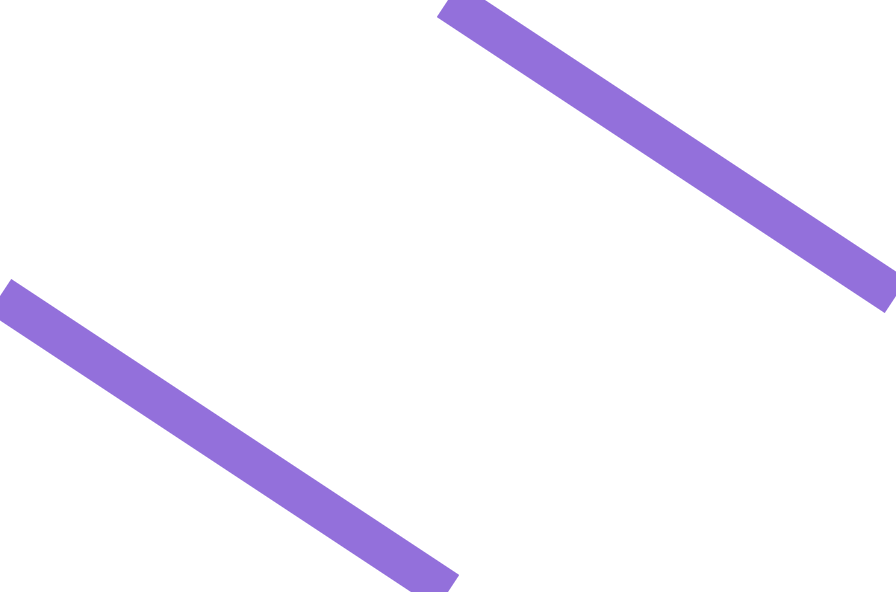
Write a Shadertoy shader that draws this background.

```glsl
const vec3 PAPER = vec3(1.0);
const vec3 PURPLE = vec3(0.576, 0.439, 0.859);
const float BAR_HALF_WIDTH = 0.0345; // in canvas heights

// Signed distance to a flat-ended bar running from a to b
float barDistance(vec2 p, vec2 a, vec2 b, float halfWidth) {
    vec2 span = b - a;
    float len = length(span);
    vec2 along = span / len;
    vec2 across = vec2(-along.y, along.x);
    vec2 fromMiddle = p - 0.5 * (a + b);
    vec2 local = vec2(dot(fromMiddle, along), dot(fromMiddle, across));
    vec2 d = abs(local) - vec2(0.5 * len, halfWidth);
    return length(max(d, 0.0)) + min(max(d.x, d.y), 0.0);
}

void mainImage(out vec4 fragColor, in vec2 fragCoord) {
    float pixel = 1.0 / iResolution.y;
    vec2 p = (fragCoord - 0.5 * iResolution.xy) * pixel;

    // Bar between the middles of the top and right edges
    vec2 topMiddle = vec2(0.0, 0.5);
    vec2 rightMiddle = vec2(0.5 * iResolution.x * pixel, 0.0);

    // Half-turn symmetry about the centre gives the opposite bar
    vec2 outward = vec2(topMiddle.y, rightMiddle.x);
    if (dot(p, outward) < 0.0) p = -p;

    float d = barDistance(p, topMiddle, rightMiddle, BAR_HALF_WIDTH);
    float coverage = clamp(0.5 - d / pixel, 0.0, 1.0);
    fragColor = vec4(mix(PAPER, PURPLE, coverage), 1.0);
}
```
